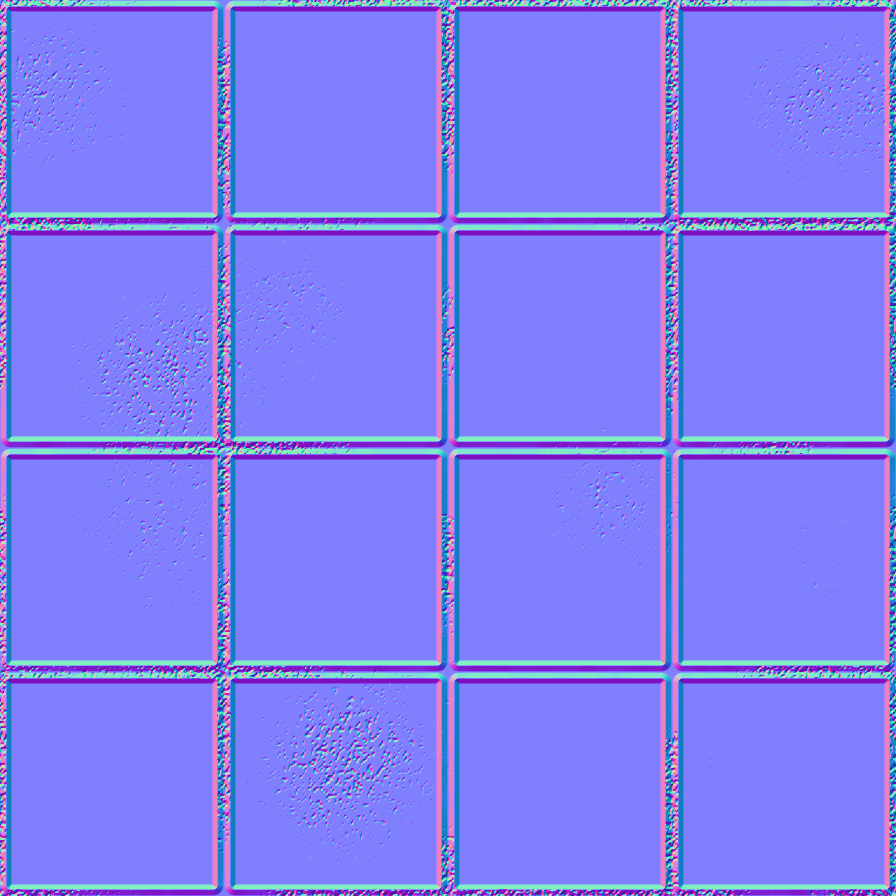
A WebGL 2 fragment shader for this texture map:

```glsl
#version 300 es
precision highp float;
// Tangent-space normal map of square tiles with bevelled edges and raised, gritty grout.
// A rounded-box distance gives the edge slopes; wrapped noise, thresholded by soft
// round patches of wear, adds pits. Green points down the canvas.

#define TILES 4.0          // repeats across and down
#define JOINT 0.029        // half width of the grout, in tiles
#define BEVEL 0.021        // width of the tile bevel, in tiles
#define CORNER 0.018       // corner radius, in tiles
#define BEVEL_SLOPE 1.85
#define GROUT_SLOPE 1.35
#define GRAIN 384.0        // grains across the canvas
#define PIT_SLOPE 1.5
#define GRIT_SLOPE 2.4
#define SPOT_RADIUS 0.36   // size of a worn patch, in tiles
#define WEAR 0.85          // strength of the worn patches
#define WEAR_FOCUS vec2(0.36, 0.9)

uniform vec2 u_resolution;
out vec4 fragColor;

const float TAU = 6.28319;

float hash(vec2 p, float seed) {
    vec3 q = fract(vec3(p.xyx + seed) * 0.1031);
    q += dot(q, q.yzx + 33.33);
    return fract((q.x + q.y) * q.z);
}

// Value noise that wraps after a whole number of cells
float noise(vec2 p, float period, float seed) {
    vec2 i = floor(p), f = p - i;
    f = f * f * (3.0 - 2.0 * f);
    vec2 a = mod(i, period), b = mod(i + 1.0, period);
    return mix(mix(hash(a, seed), hash(vec2(b.x, a.y), seed), f.x),
               mix(hash(vec2(a.x, b.y), seed), hash(b, seed), f.x), f.y);
}

// Soft round patches, one jittered spot per cell, of uneven strength
float wearAmount(vec2 uv) {
    vec2 p = uv * TILES, base = floor(p);
    float sum = 0.0;
    for (int y = -1; y <= 1; y++)
    for (int x = -1; x <= 1; x++) {
        vec2 cell = base + vec2(x, y), id = mod(cell, TILES);
        vec2 jitter = vec2(hash(id, 3.7), hash(id, 11.3));
        vec2 away = (p - cell - mix(vec2(0.2), vec2(0.8), jitter)) / SPOT_RADIUS;
        vec2 focus = cos(TAU * ((id + 0.5) / TILES - WEAR_FOCUS));
        float strength = hash(id, 23.9);
        strength *= strength * (0.64 + 0.18 * (focus.x + focus.y));
        sum += strength * exp(-dot(away, away));
    }
    return min(WEAR * sum, 0.75);
}

// Sparse specks at low wear, dense grain at high wear
float grainHeight(vec2 uv, float wear) {
    float threshold = 1.0 - 0.8 * wear;
    return smoothstep(threshold, threshold + 0.3, noise(uv * GRAIN, GRAIN, 5.1));
}

vec2 grainSlope(vec2 uv, float wear) {
    vec2 e = vec2(0.5 / GRAIN, 0.0);
    return vec2(grainHeight(uv - e.xy, wear) - grainHeight(uv + e.xy, wear),
                grainHeight(uv - e.yx, wear) - grainHeight(uv + e.yx, wear));
}

// Signed distance to the tile edge in x, outward direction in yz
vec3 tileEdge(vec2 p) {
    vec2 v = abs(p) - (0.5 - JOINT - CORNER);
    float d = length(max(v, 0.0)) + min(max(v.x, v.y), 0.0) - CORNER;
    vec2 n = v.x > v.y ? vec2(1.0, 0.0) : vec2(0.0, 1.0);
    if (min(v.x, v.y) > 0.0) n = normalize(v);
    return vec3(d, n * sign(p));
}

void main() {
    vec2 uv = gl_FragCoord.xy / u_resolution;
    vec3 edge = tileEdge(fract(uv * TILES) - 0.5);
    float d = edge.x;
    float soft = max(0.004, 0.7 * TILES / min(u_resolution.x, u_resolution.y));

    // Bevel falls outward; grout rises from the tile to a central ridge
    float grout = smoothstep(-soft, soft, d);
    float bevel = smoothstep(-BEVEL - soft, -BEVEL + soft, d) * (1.0 - grout);
    float ridge = grout * (1.0 - smoothstep(JOINT - 2.0 * soft, JOINT, d));
    float uneven = 0.75 + 0.5 * noise(uv * 64.0, 64.0, 31.7);
    vec2 slope = edge.yz * (BEVEL_SLOPE * bevel - GROUT_SLOPE * uneven * ridge);

    // Pits on the tiles, heavier grit in parts of the grout
    float wear = wearAmount(uv);
    float patchy = smoothstep(0.2, 0.65, noise(uv * 8.0, 8.0, 17.3));
    float grit = max(0.1 + 0.6 * patchy, min(wear * 1.6, 0.8));
    float roughness = mix(wear, grit, grout);
    float strength = mix(PIT_SLOPE, GRIT_SLOPE, grout) * (1.0 - 0.7 * bevel);
    slope += strength * grainSlope(uv, roughness);

    // Encode with green pointing down
    vec3 normal = normalize(vec3(slope.x, -slope.y, 1.0));
    fragColor = vec4(normal * 0.5 + 0.5, 1.0);
}
```
